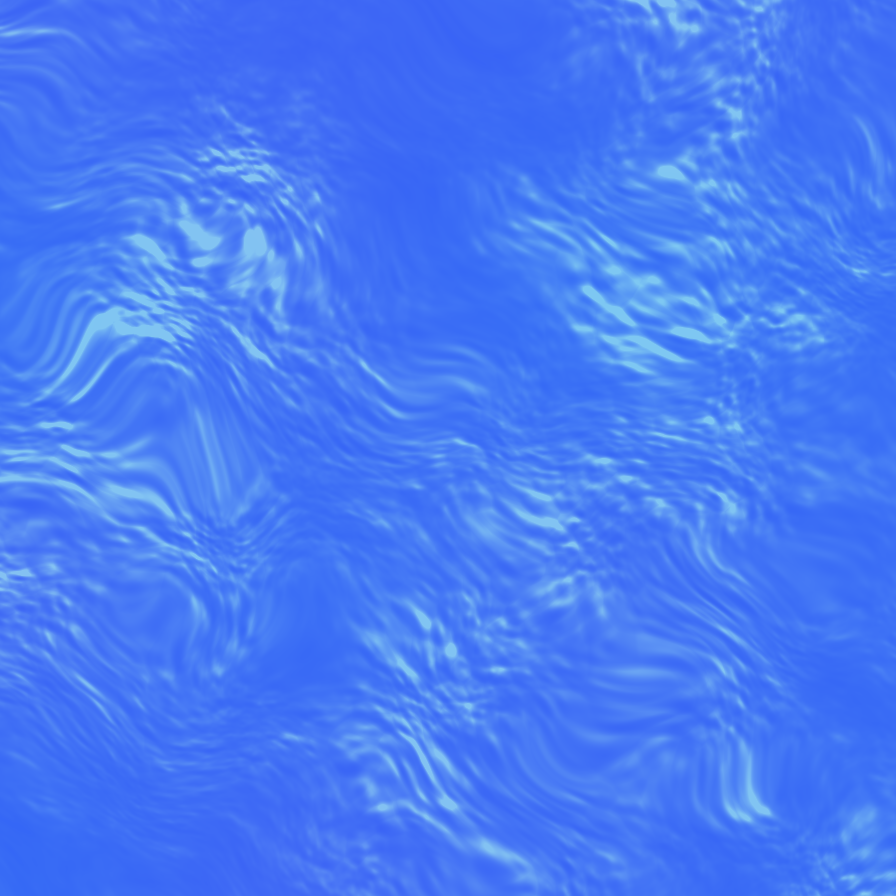
A Shadertoy shader for this texture:

```glsl
// Crinkled blue water: soft bright patches over deep blue, covered by fine relief.
// Warped layered noise gives the patches; a height field of noise and cellular
// facets is lit from one side, and a skewed tone curve keeps the glints rare.

#define PATCH_SCALE 4.0     // broad patches across the canvas
#define CRINKLE_SCALE 12.0  // coarsest crinkles across the canvas
#define FACET_SCALE 45.0    // cellular facets across the canvas
#define WARP 0.12           // bending of the flow
#define PATCH_WEIGHT 0.80
#define RELIEF_WEIGHT 0.70
#define LIGHT_STEP 0.003    // half the distance used to measure slope
#define TONE_MEAN -1.25     // log of the typical brightness
#define TONE_SPREAD 0.53
#define DEEP_BLUE vec3(0.23, 0.42, 0.962)
#define PALE_BLUE vec3(0.46, 0.71, 0.950)

const vec2 ALONG = vec2(0.80, -0.60);   // main direction of the crinkles
const vec2 ACROSS = vec2(0.60, 0.80);
const vec2 LIGHT = vec2(0.35, 0.937);
const mat2 TURN = mat2(0.80, 0.60, -0.60, 0.80);

vec2 hash2(vec2 cell) {
    vec3 h = fract(cell.xyx * vec3(0.1031, 0.1030, 0.0973));
    h += dot(h, h.yzx + 33.33);
    return fract((h.xx + h.yz) * h.zy);
}

// Smooth value noise, centred on zero
float noise(vec2 p) {
    vec2 cell = floor(p);
    vec2 f = fract(p);
    f = f * f * (3.0 - 2.0 * f);
    float low = mix(hash2(cell).x, hash2(cell + vec2(1, 0)).x, f.x);
    float high = mix(hash2(cell + vec2(0, 1)).x, hash2(cell + vec2(1, 1)).x, f.x);
    return mix(low, high, f.y) - 0.5;
}

float layeredNoise(vec2 p, int layers, float gain) {
    float sum = 0.0;
    float amplitude = 1.0;
    for (int i = 0; i < layers; i++) {
        sum += amplitude * noise(p);
        p = TURN * p * 2.07 + 17.3;
        amplitude *= gain;
    }
    return sum;
}

// Distance to the nearest scattered point
float cellular(vec2 p) {
    vec2 cell = floor(p);
    float nearest = 4.0;
    for (int y = -1; y <= 1; y++) {
        for (int x = -1; x <= 1; x++) {
            vec2 neighbour = cell + vec2(x, y);
            vec2 offset = neighbour + hash2(neighbour) - p;
            nearest = min(nearest, dot(offset, offset));
        }
    }
    return sqrt(nearest);
}

// Surface height, drawn out along the crinkles
float height(vec2 p) {
    vec2 q = vec2(0.75 * dot(p, ALONG), 1.2 * dot(p, ACROSS)) + 50.0;
    return layeredNoise(q * CRINKLE_SCALE, 4, 0.6)
         + 0.25 * cellular(q * FACET_SCALE);
}

void mainImage(out vec4 fragColor, in vec2 fragCoord) {
    vec2 uv = fragCoord / iResolution.y;

    // Bend the plane so that the flow wanders
    vec2 bend = vec2(layeredNoise(uv * 5.0 + 31.0, 2, 0.5),
                     layeredNoise(uv * 5.0 + 73.0, 2, 0.5));
    vec2 p = uv + WARP * bend;

    // Broad patches, scaled to unit spread
    float patches = layeredNoise(p * PATCH_SCALE + 11.0, 6, 0.62) / 0.273;

    // Slope towards the light, stronger inside bright patches
    vec2 shift = LIGHT * LIGHT_STEP;
    float relief = (height(p + shift) - height(p - shift)) / 0.088;
    relief *= clamp(0.75 + 0.35 * patches, 0.25, 1.5);

    // Skewed tone: most of the area stays deep, few glints are pale
    float level = PATCH_WEIGHT * patches + RELIEF_WEIGHT * relief;
    float tone = min(exp(TONE_MEAN + TONE_SPREAD * level) - 0.15, 1.2);

    // Slow drift between violet and cyan tints
    float tint = noise(uv * 3.0 + 91.0);
    vec3 color = mix(DEEP_BLUE, PALE_BLUE, tone);
    color += tint * vec3(-0.03, 0.03, 0.0);
    fragColor = vec4(color, 1.0);
}
```
